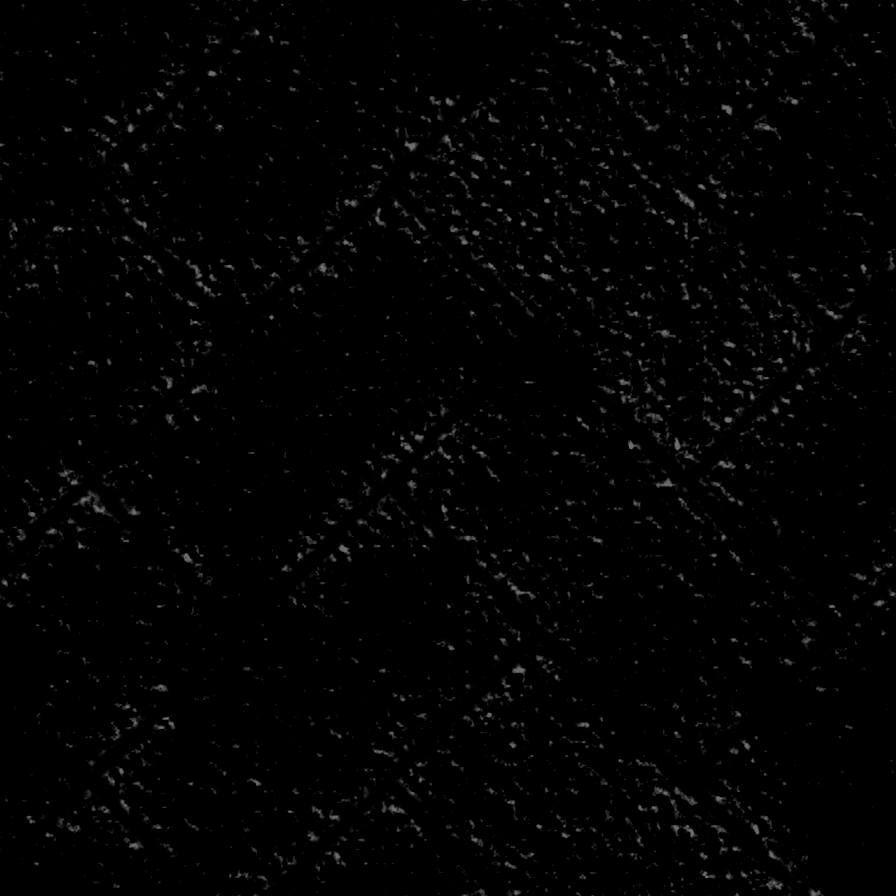
Give the GLSL for this texture map, as a WebGL 2 fragment shader.

```glsl
#version 300 es
precision highp float;
// Near-black worn paving: diagonal 2:1 bricks with pale flecks gathered along dark joints.

#define REPEATS 3.0        // pattern steps down the canvas
#define ORIGIN vec2(0.600, 0.629)
#define JOINT 0.040        // half joint width, in brick widths
#define WEAR_REACH 0.075   // how far edge wear spreads into a brick
#define FLECK_CELLS 96.0
#define PATCH_CELLS 14.0
#define EDGE_LEVEL 0.005   // fleck threshold at a worn edge
#define GAIN 1.6
#define MAX_SHADE 0.42

uniform vec2 u_resolution;
out vec4 fragColor;

float hash(vec2 p) {
    return fract(sin(dot(p, vec2(127.1, 311.7))) * 43758.5453);
}

// Value noise that wraps after "period" cells
float noise(vec2 p, float period) {
    vec2 cell = floor(p), f = fract(p);
    f = f * f * (3.0 - 2.0 * f);
    vec2 lo = mod(cell, period), hi = mod(cell + 1.0, period);
    return mix(mix(hash(lo), hash(vec2(hi.x, lo.y)), f.x),
               mix(hash(vec2(lo.x, hi.y)), hash(hi), f.x), f.y);
}

float grain(vec2 p) {
    return 0.5 * noise(p, FLECK_CELLS)
         + 0.3 * noise(p * 2.0, FLECK_CELLS * 2.0)
         + 0.2 * noise(p * 4.0, FLECK_CELLS * 4.0);
}

// Two bricks end to end along one diagonal, then one across it.
// Returns edge distance, crosswise flag and wrapped brick id.
vec4 brickLayout(vec2 uv) {
    vec2 d = (uv - ORIGIN) * REPEATS;
    vec2 diag = vec2(d.x + d.y, d.x - d.y);
    float row = floor(diag.y);
    float along = mod(diag.x + row + 1.0, 6.0);
    float crosswise = 1.0 - step(2.0, along);

    vec2 local = vec2(mod(along, 2.0), diag.y - row);
    vec2 size = vec2(2.0, 1.0);
    if (crosswise > 0.5) {
        local = vec2(fract(along), local.y + floor(along));
        size = vec2(1.0, 2.0);
    }
    vec2 edge = min(local, size - local);
    vec2 center = diag - local + 0.5 * size;
    vec2 id = floor(2.0 * vec2(center.x + center.y, center.x - center.y) + 0.5);
    return vec4(min(edge.x, edge.y), crosswise, mod(id, 12.0));
}

void main() {
    vec2 uv = gl_FragCoord.xy / u_resolution;

    // Slightly wavering brick edges
    vec2 waver = vec2(noise(uv * 24.0, 24.0), noise(uv * 24.0 + 7.0, 24.0)) - 0.5;
    vec4 brick = brickLayout(uv + 0.006 * waver);
    float roughEdge = brick.x + 0.03 * (noise(uv * 110.0, 110.0) - 0.5);

    // Wear: strong beside joints, broken into patches, different per brick
    float patches = noise(uv * PATCH_CELLS, PATCH_CELLS);
    float wear = exp(-max(brick.x - JOINT, 0.0) / WEAR_REACH);
    wear *= smoothstep(0.05, 0.65, patches);
    float variation = hash(brick.zw + 3.0);
    float level = mix(0.25, 0.17, brick.y) + 0.09 * variation;
    level -= 0.10 * (patches - 0.5);
    level = mix(level, EDGE_LEVEL, wear);

    // Flecks: slopes of the grain that face the light
    vec2 p = uv * FLECK_CELLS;
    float slope = grain(p) - grain(p + vec2(0.35, 0.50));
    float fleck = max(slope - level, 0.0) * GAIN;

    // Black joint floor
    float blur = 4.0 / min(u_resolution.x, u_resolution.y);
    float face = smoothstep(JOINT - 0.012 - blur, JOINT + 0.012 + blur, roughEdge);
    fragColor = vec4(vec3(min(fleck * face, MAX_SHADE)), 1.0);
}
```
